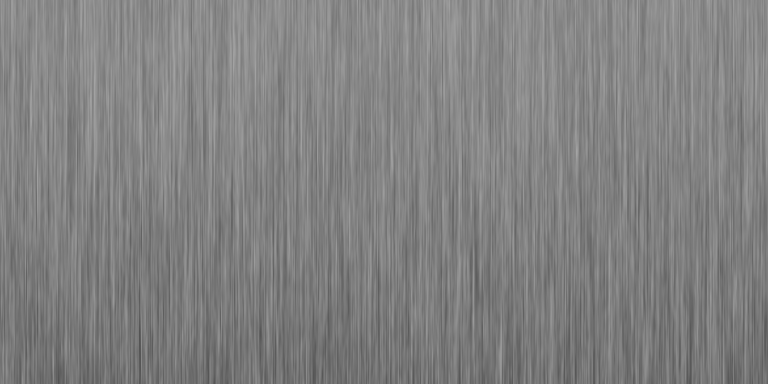
A Shadertoy shader for this texture:

```glsl
float hash(vec2 cell) {
    vec3 q = fract(vec3(cell.xyx) * vec3(0.1031, 0.1030, 0.0973));
    q += dot(q, q.yzx + 33.33);
    return fract((q.x + q.y) * q.z);
}

// One brushed column whose tone drifts slowly along its length
float strand(float column, float y, float seed) {
    float shifted = y + 17.0 * hash(vec2(column, seed + 5.0));
    float row = floor(shifted);
    float blend = smoothstep(0.0, 1.0, shifted - row);
    float start = hash(vec2(column, row + seed));
    float end = hash(vec2(column, row + 1.0 + seed));
    return mix(start, end, blend);
}

// Neighbouring strands blended sideways, centred on zero
float brushed(vec2 p, vec2 density, float seed) {
    vec2 q = p * density;
    float column = floor(q.x);
    float blend = smoothstep(0.0, 1.0, q.x - column);
    float left = strand(column, q.y, seed);
    float right = strand(column + 1.0, q.y, seed);
    return mix(left, right, blend) - 0.5;
}

// Light falling off towards the bottom edge
float sheen(float height, float dark, float light) {
    return mix(dark, light, 1.0 - pow(1.0 - height, 1.4));
}

void mainImage(out vec4 fragColor, in vec2 fragCoord) {
    vec2 p = fragCoord / iResolution.y;

    // Long hair-fine scratches over faint wider ones
    float scratches = 0.105 * brushed(p, vec2(347.0, 3.5), 11.0);
    scratches += 0.075 * brushed(p, vec2(223.0, 6.0), 47.0);
    scratches += 0.020 * brushed(p, vec2(97.0, 4.0), 83.0);

    // Short nicks that break the scratches along their length
    scratches += 0.070 * brushed(p, vec2(317.0, 13.0), 131.0);
    scratches += 0.050 * brushed(p, vec2(293.0, 34.0), 211.0);

    // Scratches bite deeper where the metal is darker
    float contrast = mix(1.25, 0.85, p.y);
    float tone = sheen(p.y, 0.452, 0.55) + contrast * scratches;
    fragColor = vec4(vec3(tone), 1.0);
}
```
